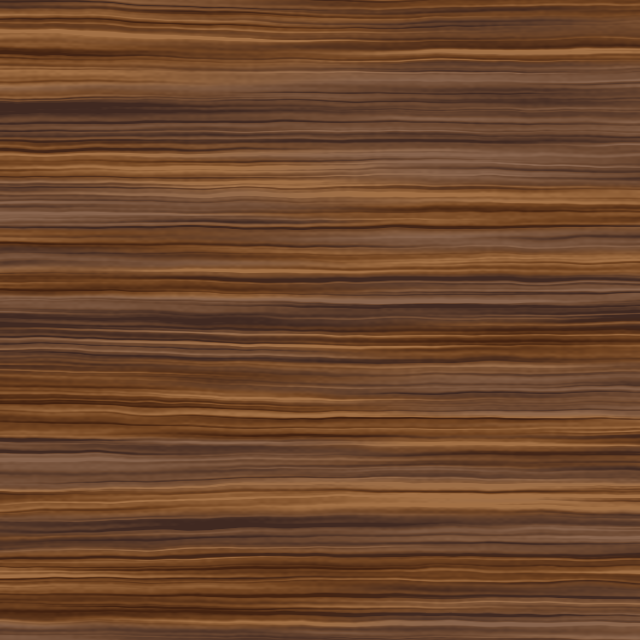
This texture is drawn by a WebGL 2 fragment shader. Its source:

```glsl
#version 300 es
precision highp float;
// Straight-grained dark wood with horizontal streaks.
// Stretched noise sets the tone, scattered lines sharpen the grain,
// and a second noise blends between a cool and a warm brown ramp.

uniform vec2 u_resolution;
out vec4 fragColor;

// Colour ramps, dark to light
const vec3 COOL_DARK  = vec3(0.32, 0.21, 0.155);
const vec3 COOL_MID   = vec3(0.42, 0.28, 0.19);
const vec3 COOL_LIGHT = vec3(0.49, 0.35, 0.26);
const vec3 WARM_DARK  = vec3(0.34, 0.19, 0.09);
const vec3 WARM_MID   = vec3(0.45, 0.27, 0.13);
const vec3 WARM_LIGHT = vec3(0.57, 0.38, 0.22);

// Noise frequencies, along and across the grain
const vec2 BAND_FREQ   = vec2(0.9, 17.0);
const vec2 STRIPE_FREQ = vec2(1.5, 46.0);
const vec2 STREAK_FREQ = vec2(2.6, 103.0);
const vec2 HAIR_FREQ   = vec2(6.0, 190.0);
const vec2 FIBRE_FREQ  = vec2(110.0, 260.0);
const vec2 WARMTH_FREQ = vec2(1.1, 27.0);

const float BEND_AMOUNT   = 0.010;
const float RIPPLE_AMOUNT = 0.0022;
const float DARK_LINES    = 1.25;
const float LIGHT_LINES   = 1.3;

float hash(vec2 p) {
    return fract(sin(dot(p, vec2(127.1, 311.7))) * 43758.5453);
}

// Value noise in -1..1
float noise(vec2 p) {
    vec2 cell = floor(p);
    vec2 f = fract(p);
    f = f * f * (3.0 - 2.0 * f);
    float low = mix(hash(cell), hash(cell + vec2(1.0, 0.0)), f.x);
    float high = mix(hash(cell + vec2(0.0, 1.0)), hash(cell + vec2(1.0, 1.0)), f.x);
    return 2.0 * mix(low, high, f.y) - 1.0;
}

// One wandering line per row, fading in and out along its length
float grainLines(vec2 p, float rows, float width, float seed) {
    float row = floor(p.y * rows);
    vec2 id = vec2(row, seed);
    float centre = 0.3 + 0.4 * hash(id) + 0.08 * noise(vec2(p.x * 3.0, row + seed));
    float offset = (fract(p.y * rows) - centre) / rows;
    float pixel = 1.0 / u_resolution.y;
    float halfWidth = max(width * (0.6 + 0.8 * hash(id + 7.3)), pixel);
    // Sharp on the lower side, soft on the upper side
    float reach = offset < 0.0 ? halfWidth : 1.7 * halfWidth;
    float line = 1.0 - smoothstep(0.0, reach, abs(offset));
    float strength = noise(vec2(p.x * 2.2 + 9.0 * hash(id + 3.1), row * 1.37 + seed));
    return line * smoothstep(-0.35, 0.6, strength);
}

// Three-stop ramp, extended a little past both ends
vec3 ramp(vec3 dark, vec3 middle, vec3 light, float tone) {
    return tone < 0.0 ? mix(middle, dark, -tone) : mix(middle, light, tone);
}

void main() {
    vec2 p = gl_FragCoord.xy / u_resolution.y;

    // Gentle bends and small ripples of the grain
    vec2 q = p;
    q.y += BEND_AMOUNT * noise(p * vec2(1.8, 5.0) + 31.0);
    q.y += RIPPLE_AMOUNT * noise(p * vec2(13.0, 34.0) + 57.0);
    q.y += 0.4 * RIPPLE_AMOUNT * noise(p * vec2(34.0, 70.0) + 83.0);

    // Layers of stretched noise
    float band = noise(q * BAND_FREQ + 11.0);
    float stripe = noise(q * STRIPE_FREQ + 23.0);
    float streak = noise(q * STREAK_FREQ + 37.0);
    float hair = noise(q * HAIR_FREQ + 41.0);
    float tone = 0.75 * band + 0.95 * stripe + 0.95 * streak + 0.45 * hair + 0.08;

    // Scattered sharp lines
    for (int i = 0; i < 3; i++) {
        float layer = float(i);
        float rows = 33.0 + 17.0 * layer;
        float width = 0.0036 - 0.0007 * layer;
        tone -= DARK_LINES * grainLines(q, rows, width, 5.0 + 13.0 * layer);
        tone += LIGHT_LINES * grainLines(q, rows - 6.0, width, 71.0 + 13.0 * layer);
    }

    // Fine fibres
    tone += 0.16 * noise(p * FIBRE_FREQ);
    tone = clamp(tone, -1.7, 1.55);

    // Cool and warm wood
    float warmth = noise(q * WARMTH_FREQ + 91.0) + 0.35 * noise(q * STREAK_FREQ + 67.0);
    warmth = smoothstep(-0.4, 0.6, warmth + 0.12 * tone);
    vec3 cool = ramp(COOL_DARK, COOL_MID, COOL_LIGHT, tone);
    vec3 warm = ramp(WARM_DARK, WARM_MID, WARM_LIGHT, tone);

    fragColor = vec4(clamp(mix(cool, warm, warmth), 0.0, 1.0), 1.0);
}
```
